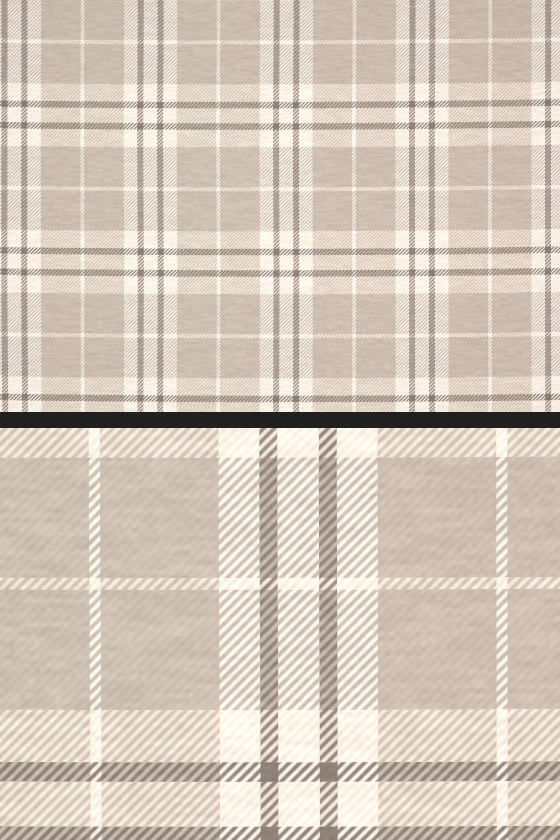
Top: the whole. Bottom: its middle third, enlarged.
Write a Shadertoy shader that draws this texture.

```glsl
const vec3 TAUPE = vec3(0.80, 0.742, 0.69);
const vec3 CHARCOAL = vec3(0.55, 0.50, 0.465);

float hash(vec2 p) {
    vec3 q = fract(vec3(p.xyx) * 0.1031);
    q += dot(q, q.yzx + 33.33);
    return fract((q.x + q.y) * q.z);
}

float noise(vec2 p) {
    vec2 cell = floor(p), f = fract(p);
    f = f * f * (3.0 - 2.0 * f);
    return mix(mix(hash(cell), hash(cell + vec2(1, 0)), f.x),
               mix(hash(cell + vec2(0, 1)), hash(cell + vec2(1, 1)), f.x), f.y);
}

// Antialiased coverage of a stripe at distance d from its centre line
float stripe(float d, float halfWidth, float pixel) {
    return clamp((halfWidth - d) / pixel + 0.5, 0.0, 1.0);
}

// Thread colour of one yarn direction; coord counts plaid repeats
vec3 yarn(float coord, float bandHalf, vec3 cream, float pixel) {
    float d = abs(fract(coord + 0.5) - 0.5);
    vec3 color = mix(TAUPE, cream, stripe(d, bandHalf, pixel));
    color = mix(color, cream, stripe(0.5 - d, 0.0135, pixel));
    return mix(color, CHARCOAL, stripe(abs(d - 0.073), 0.022, pixel));
}

void mainImage(out vec4 fragColor, in vec2 fragCoord) {
    vec2 uv = fragCoord / iResolution.xy;
    vec2 p = fragCoord / iResolution.y;

    // Slight sag and skew of the cloth
    vec2 bent = uv;
    bent.y += 0.005 * uv.x * (1.0 - uv.x) * 4.0 - 0.004 * uv.x * uv.y;
    bent.x += 0.0015 * (noise(uv * 3.0) - 0.5);

    // Plaid repeats across and down
    vec2 repeats = vec2(4.122, 2.81);
    vec2 plaid = bent * repeats - vec2(0.108, 0.030);
    vec2 pixel = repeats / iResolution.xy;
    vec3 warp = yarn(plaid.x, 0.195, vec3(0.99, 0.96, 0.925), pixel.x);
    vec3 weft = yarn(plaid.y, 0.214, vec3(0.985, 0.94, 0.88), pixel.y);

    // Diagonal twill shows warp and weft in turn
    float twillCount = 115.0;
    float wave = 2.0 * abs(fract((p.x - p.y) * twillCount) - 0.5);
    float soft = 0.2 + twillCount / iResolution.y;
    float over = smoothstep(0.5 - soft, 0.5 + soft, wave);
    vec3 color = mix(weft, warp, mix(0.08, 0.92, over));
    color *= 0.985 + 0.03 * over;

    // Fine slubs along the weft and grain of single threads
    color += 0.05 * (noise(p * vec2(50.0, 260.0)) - 0.5);
    color += 0.035 * (noise(p * 240.0 + 17.0) - 0.5);

    // Broad drift in tint and light
    float tint = noise(uv * vec2(3.0, 2.0) + 5.0) - 0.5 + 0.6 * (uv.x - 0.4);
    color += vec3(0.008, -0.004, 0.002) * tint;
    vec2 offCentre = uv - vec2(0.5, 0.45);
    color *= 1.015 - 0.09 * dot(offCentre, offCentre);

    fragColor = vec4(clamp(color, 0.0, 1.0), 1.0);
}
```
